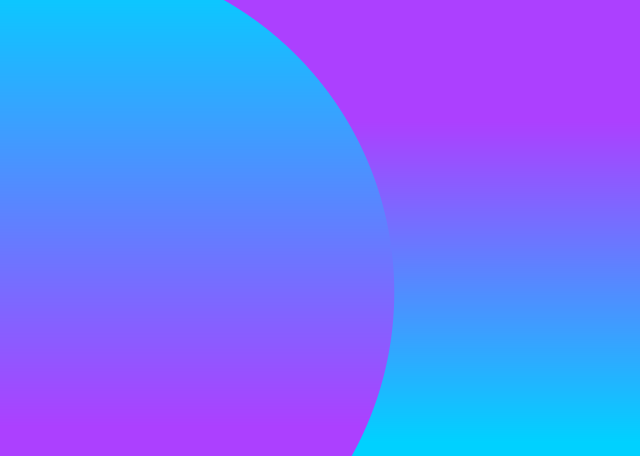
This background is drawn by a Shadertoy shader. Its source:

```glsl
// Colours
const vec3 CYAN = vec3(0.0, 0.82, 1.0);
const vec3 PURPLE = vec3(0.675, 0.25, 1.0);

// Disc, in units of canvas height
const vec2 DISC_CENTER = vec2(0.128, 0.359);
const float DISC_RADIUS = 0.7366;

// Heights at which each gradient reaches pure cyan (x) and pure purple (y)
const vec2 BACKDROP_SPAN = vec2(0.029, 0.734);
const vec2 DISC_SPAN = vec2(1.073, 0.062);

vec3 verticalGradient(float height, vec2 span) {
    float blend = (height - span.x) / (span.y - span.x);
    return mix(CYAN, PURPLE, clamp(blend, 0.0, 1.0));
}

void mainImage(out vec4 fragColor, in vec2 fragCoord) {
    vec2 position = fragCoord / iResolution.y;
    float pixel = 1.0 / iResolution.y;

    // Opposing gradients for the backdrop and the disc
    vec3 backdrop = verticalGradient(position.y, BACKDROP_SPAN);
    vec3 disc = verticalGradient(position.y, DISC_SPAN);

    // Antialiased disc coverage
    float edgeDistance = length(position - DISC_CENTER) - DISC_RADIUS;
    float coverage = clamp(0.5 - edgeDistance / pixel, 0.0, 1.0);

    fragColor = vec4(mix(backdrop, disc, coverage), 1.0);
}
```
